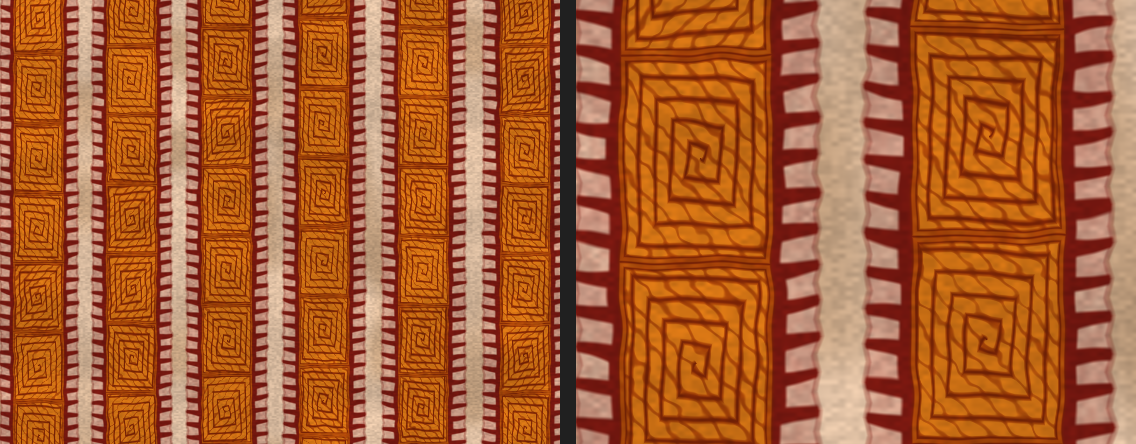
Left: the whole. Right: its middle third, enlarged.
Give the GLSL for this pattern, as a WebGL 1 fragment shader.

```glsl
precision highp float;
// Woven stripes: columns of roped square spirals between pale toothed ribbons.
uniform vec2 u_resolution;

// Lengths are in hundredths of the canvas width.
const float FIRST_COLUMN = 6.9;    // centre of the leftmost whole column
const float COLUMN_PITCH = 16.4;
const float PITCH_GROWTH = 0.195;  // columns spread slightly to the right
const float BAND_HALF = 4.55;      // half width of an orange band
const vec2 BLOCK_HALF = vec2(4.1, 5.75);
const float BLOCK_PITCH = 12.4;
const float ROPE_WIDTH = 0.95;
const float TWIST_PITCH = 1.45;
const float TOOTH_PITCH = 2.2;
const float TOOTH_END = 0.64;      // share of the half ribbon taken by teeth
const float TOOTH_SLANT = 0.28;
const float WOBBLE = 0.32;

const vec3 DARK_RED = vec3(0.46, 0.09, 0.06);
const vec3 BROWN = vec3(0.45, 0.12, 0.02);
const vec3 RUST = vec3(0.64, 0.26, 0.03);
const vec3 ORANGE = vec3(0.82, 0.45, 0.08);
const vec3 PINK = vec3(0.81, 0.62, 0.54);
const vec3 CREAM = vec3(0.86, 0.74, 0.63);
const vec3 STAIN = vec3(0.70, 0.55, 0.40);

float hash(vec2 p) {
  return fract(sin(dot(p, vec2(127.1, 311.7))) * 43758.5453);
}

float noise(vec2 p) {
  vec2 i = floor(p), f = fract(p);
  f = f * f * (3.0 - 2.0 * f);
  return mix(mix(hash(i), hash(i + vec2(1.0, 0.0)), f.x),
             mix(hash(i + vec2(0.0, 1.0)), hash(i + vec2(1.0, 1.0)), f.x), f.y);
}

// Orange band: a stack of spirals wound from twisted rope.
vec3 ropeBand(float x, float y, float column, float soft) {
  float row = (y - 6.5 - 3.2 * cos(1.05 * column)) / BLOCK_PITCH;
  vec2 id = vec2(column, floor(row));
  vec2 q = vec2(x, (fract(row) - 0.5) * BLOCK_PITCH);
  float hand = hash(id + 3.7) < 0.35 ? -1.0 : 1.0;
  vec2 c = q - 0.5 * (vec2(hash(id), hash(id + 9.1)) - 0.5);
  c.y *= BLOCK_HALF.x / BLOCK_HALF.y;

  // Rectangular spiral: box distance plus one rope width per turn
  float turn = atan(c.y, c.x + 0.0001) / 6.2832;
  float ring = max(abs(c.x), abs(c.y)) / ROPE_WIDTH + hand * turn + hash(id + 5.3);
  float across = abs(fract(ring) - 0.5);
  float rope = 1.0 - smoothstep(0.22, 0.5, across);

  // Slanted twist marks across the ropes
  float slant = (q.x * hand - q.y * 0.85) / TWIST_PITCH + 0.5 * noise(q * 1.3 + id * 7.0);
  float twist = smoothstep(0.26, 0.48, abs(fract(slant) - 0.5));
  float tone = 0.14 + 0.86 * rope * (1.0 - 0.62 * twist);
  tone *= 0.84 + 0.22 * hash(id + 1.9);
  tone *= 0.8 + 0.4 * noise(vec2(x, y) * 0.45 + column * 5.0);

  // Dark frame with a fine thread along the edges and between blocks
  vec2 edge = abs(q) - BLOCK_HALF;
  float frame = smoothstep(-soft, soft, max(edge.x, edge.y));
  float thread = 1.0 - smoothstep(0.05, 0.05 + soft, abs(max(edge.x, edge.y) - 0.27));
  thread *= 0.35 + 0.45 * noise(vec2(x, y * 2.2));
  tone = mix(tone, 0.1 + 0.6 * thread, frame);

  vec3 color = mix(BROWN, RUST, smoothstep(0.05, 0.42, tone));
  return mix(color, ORANGE, smoothstep(0.36, 0.82, tone));
}

// Pale ribbon; across runs from 0 at the band to 1 at the ribbon's middle.
vec3 toothedRibbon(float across, float halfWidth, vec2 p, float lane, float soft) {
  float step_ = p.y / TOOTH_PITCH + TOOTH_SLANT * across + hash(vec2(lane, 2.3));
  vec2 id = vec2(lane, floor(step_));
  float t = abs(fract(step_) - 0.5);
  float softY = soft / TOOTH_PITCH, softX = soft / halfWidth;

  // Lozenges separated by tapering red darts
  float halfTooth = mix(0.25, 0.35, across / TOOTH_END) + 0.05 * (hash(id) - 0.5);
  float tooth = 1.0 - smoothstep(-softY, softY, t - halfTooth);
  float start = 0.11 + 0.08 * hash(id + 4.1);
  tooth *= smoothstep(-softX, softX, across - start);
  vec3 pink = mix(PINK, CREAM, 0.55 * hash(id + 8.3));
  vec3 color = mix(DARK_RED, pink, tooth * (0.82 + 0.18 * noise(p * 2.0)));

  // Scalloped cream centre with a faint seam
  float rim = across - TOOTH_END - 0.13 * (t - 0.25);
  float cream = smoothstep(-softX, softX, rim);
  float seam = 1.0 - smoothstep(0.02, 0.02 + 1.5 * softX, abs(rim));
  float stain = smoothstep(0.5, 0.9, noise(p * vec2(0.13, 0.11) + 4.0));
  color = mix(color, mix(CREAM, STAIN, 0.55 * stain), cream);
  return mix(color, DARK_RED, 0.3 * seam);
}

void main() {
  vec2 p = vec2(gl_FragCoord.x, u_resolution.y - gl_FragCoord.y) * 100.0 / u_resolution.x;
  float soft = max(0.14, 100.0 / u_resolution.x);
  vec2 cloth = p;
  p += WOBBLE * (vec2(noise(p * 0.5), noise(p * 0.5 + 31.0)) - 0.5);

  // Column index from the slowly widening pitch
  float root = sqrt(COLUMN_PITCH * COLUMN_PITCH + 4.0 * PITCH_GROWTH * (p.x - FIRST_COLUMN));
  float column = floor((root - COLUMN_PITCH) / (2.0 * PITCH_GROWTH) + 0.5);
  float x = p.x - FIRST_COLUMN - column * (COLUMN_PITCH + PITCH_GROWTH * column);
  float ribbonHalf = 0.5 * root - BAND_HALF;
  float outside = abs(x) - BAND_HALF;
  float lane = column * 2.0 + step(0.0, x);

  vec3 ribbon = toothedRibbon(outside / ribbonHalf, ribbonHalf, p, lane, soft);
  vec3 band = ropeBand(x, p.y, column, soft);
  vec3 color = mix(band, ribbon, smoothstep(-soft, soft, outside));

  // Uneven dye and fine weave
  color *= 0.91 + 0.16 * noise(cloth * vec2(0.12, 0.2) + 17.0);
  color *= 0.92 + 0.16 * noise(cloth * vec2(2.4, 3.6));
  gl_FragColor = vec4(color, 1.0);
}
```
